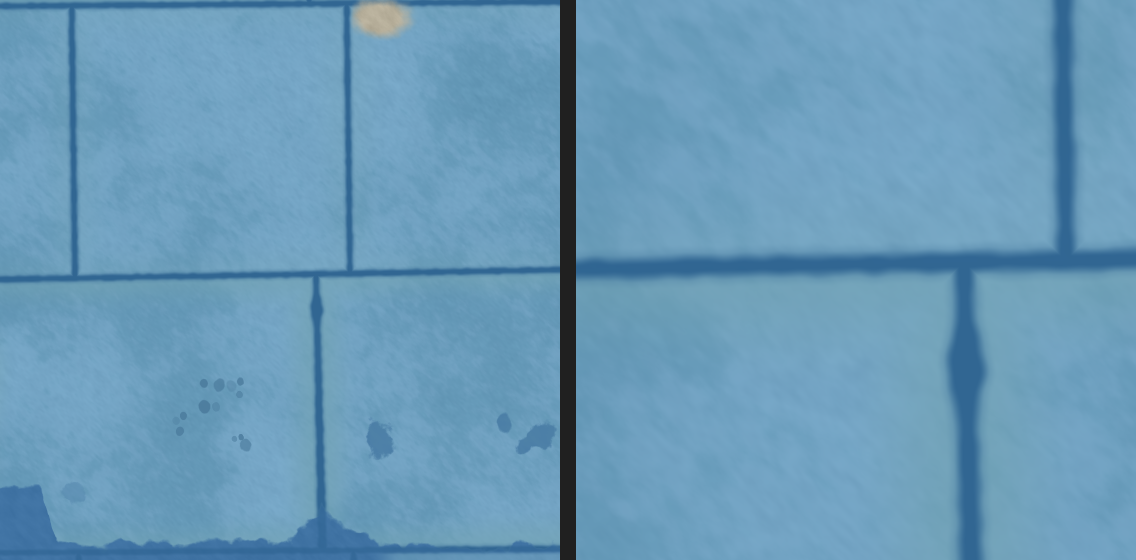
Left: the whole. Right: its middle third, enlarged.
Give the GLSL for this texture, as a WebGL 1 fragment shader.

```glsl
precision highp float;

uniform vec2 u_resolution;

const vec3 LIGHT_BLUE = vec3(0.46, 0.65, 0.775);
const vec3 DEEP_BLUE = vec3(0.385, 0.59, 0.71);
const vec3 WORN_GREEN = vec3(0.45, 0.64, 0.70);
const vec3 HALO = vec3(0.31, 0.51, 0.65);
const vec3 BARE_BLUE = vec3(0.25, 0.45, 0.64);
const vec3 JOINT = vec3(0.17, 0.38, 0.56);
const vec3 CREAM = vec3(0.77, 0.74, 0.66);

const float ROW_HEIGHT = 0.488;
const float MIDDLE_JOINT = 0.501;
const float JOINT_SLOPE = 0.017;
const vec2 UPPER_JOINTS = vec2(0.134, 0.491);  // offset, spacing
const vec2 LOWER_JOINTS = vec2(0.564, 0.620);
const float JOINT_HALF_WIDTH = 0.0052;
const float JOINT_SOFTNESS = 0.0035;
const float HALO_WIDTH = 0.008;
const vec2 PIT_CENTER = vec2(0.385, 0.265);
const vec2 PIT_SPREAD = vec2(0.15, 0.13);
const float GRAIN = 0.06;

float hash(vec2 p) {
  vec3 q = fract(p.xyx * 0.1031);
  q += dot(q, q.yzx + 33.33);
  return fract((q.x + q.y) * q.z);
}

float noise(vec2 p) {
  vec2 i = floor(p), f = fract(p);
  f = f * f * (3.0 - 2.0 * f);
  return mix(mix(hash(i), hash(i + vec2(1, 0)), f.x),
             mix(hash(i + vec2(0, 1)), hash(i + vec2(1, 1)), f.x), f.y);
}

float fbm(vec2 p) {
  float sum = 0.0, gain = 0.5;
  for (int i = 0; i < 5; i++) {
    sum += gain * noise(p);
    p = mat2(1.6, 1.2, -1.2, 1.6) * p + 7.3;
    gain *= 0.5;
  }
  return sum / 0.96875;
}

// Soft tilted ellipse with a ragged rim
float chip(vec2 p, vec2 center, vec2 radius, float tilt, float rag) {
  vec2 d = p - center;
  d = vec2(d.x + tilt * d.y, d.y - tilt * d.x) / radius;
  return 1.0 - smoothstep(0.8, 1.1, length(d) + rag);
}

void main() {
  vec2 uv = gl_FragCoord.xy / u_resolution;
  float pixel = 1.0 / min(u_resolution.x, u_resolution.y);
  float soft = max(JOINT_SOFTNESS, pixel);

  // Slightly skewed rows of slabs
  float rise = uv.y - MIDDLE_JOINT - JOINT_SLOPE * uv.x;
  float height = ROW_HEIGHT + uv.x * (rise > 0.0 ? -0.009 : 0.010);
  float v = rise / height;
  bool lower = mod(floor(v), 2.0) > 0.5;
  vec2 joints = lower ? LOWER_JOINTS : UPPER_JOINTS;
  float lean = lower ? -0.012 : -0.006;
  float across = (uv.x - joints.x - lean * v) / joints.y;
  float sideDist = abs(fract(across + 0.5) - 0.5) * joints.y;
  float rowDist = abs(fract(v + 0.5) - 0.5) * height;

  // Joints widen with wear in the lower row
  float bulge = (uv.y - 0.448) / 0.018;
  float wear = lower ? 0.0025 * max(-v, 0.0) + 0.005 * exp(-bulge * bulge) : 0.0;
  float wobble = (noise(uv * 90.0) - 0.5) * 0.002;
  float dist = min(rowDist, sideDist - wear) + wobble;

  // Mottled paint with diagonal brush grain
  vec2 brush = vec2(uv.x + uv.y, uv.y - uv.x);
  float clouds = fbm(uv * 6.0 + 3.0);
  float streaks = fbm(brush * vec2(65.0, 32.0));
  float fine = noise(brush * vec2(190.0, 90.0));
  float shade = 0.6 * clouds + 0.4 * streaks;
  shade += 0.10 * smoothstep(0.6, 1.0, uv.x) * smoothstep(0.5, 0.6, uv.y);
  shade += lower ? 0.07 * smoothstep(0.6, 0.3, uv.x) * smoothstep(0.15, 0.4, uv.y) : -0.03;
  vec3 color = mix(LIGHT_BLUE, DEEP_BLUE, smoothstep(0.42, 0.68, shade));
  color += GRAIN * (streaks - 0.5) + 0.3 * GRAIN * (fine - 0.5);
  float edge = 1.0 - smoothstep(0.0, 0.07, min(rowDist, sideDist) + 0.04 * (clouds - 0.5));
  color = mix(color, WORN_GREEN, edge * (lower ? 0.6 : 0.2));

  // Scattered pits
  float rag = 0.9 * (fbm(uv * 45.0) - 0.5);
  float pits = 0.0;
  for (int i = 0; i < 13; i++) {
    float k = float(i) + 1.0;
    vec2 jitter = vec2(hash(vec2(k, 4.7)), hash(vec2(k, 19.3))) - 0.5;
    float size = mix(0.005, 0.011, hash(vec2(k, 31.9)));
    float depth = mix(0.3, 0.9, hash(vec2(k, 52.1)));
    pits = max(pits, depth * chip(uv, PIT_CENTER + PIT_SPREAD * jitter, vec2(size, size * 1.15), 0.2, rag));
  }
  color = mix(color, HALO * 0.94, pits);

  // Larger flaked chips
  float flakes = chip(uv, vec2(0.678, 0.215), vec2(0.026, 0.036), 0.2, rag * 1.6);
  flakes = max(flakes, chip(uv, vec2(0.960, 0.217), vec2(0.047, 0.022), 0.5, rag * 1.6));
  flakes = max(flakes, chip(uv, vec2(0.902, 0.243), vec2(0.014, 0.022), 0.3, rag));
  flakes = max(flakes, 0.45 * chip(uv, vec2(0.130, 0.120), vec2(0.028, 0.018), -0.4, rag * 1.6));
  color = mix(color, mix(BARE_BLUE, HALO, 0.4 + 0.5 * streaks), 0.9 * flakes);

  // Bare strip along the base, swelling at the left corner and at the joint
  float base = 0.026 + 0.065 * exp(-abs(uv.x - 0.575) / 0.045);
  base += 0.105 * (1.0 - smoothstep(0.068, 0.105, uv.x));
  base += 0.035 * (fbm(uv * 28.0) - 0.5) + 0.012 * (noise(uv * 75.0) - 0.5);
  float bare = 1.0 - smoothstep(-0.004, 0.004, uv.y - base);
  bare *= 1.0 - 0.7 * smoothstep(0.66, 0.72, uv.x) * (1.0 - smoothstep(0.008, 0.018, uv.y));
  color = mix(color, BARE_BLUE + 0.05 * (streaks - 0.5), bare);

  // Joint halo and dark core
  float halo = 1.0 - smoothstep(JOINT_HALF_WIDTH, JOINT_HALF_WIDTH + HALO_WIDTH, dist);
  float core = 1.0 - smoothstep(JOINT_HALF_WIDTH - soft, JOINT_HALF_WIDTH + soft, dist);
  color = mix(color, HALO, 0.5 * halo * (1.0 - bare));
  color = mix(color, JOINT, core * mix(0.9, 0.55, bare));

  // Pale stain under the top edge
  float stain = 1.0 - smoothstep(0.6, 1.25, length((uv - vec2(0.678, 0.968)) / vec2(0.055, 0.034)) + 0.4 * rag);
  color = mix(color, CREAM - 0.12 * streaks, stain * smoothstep(0.622, 0.632, uv.x));

  gl_FragColor = vec4(clamp(color, 0.0, 1.0), 1.0);
}
```
